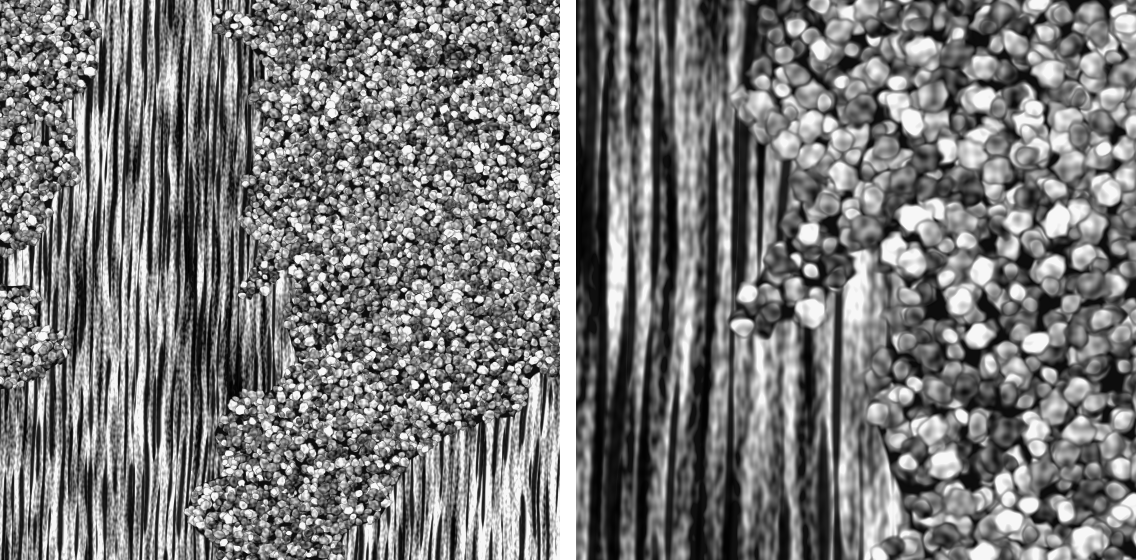
Left, the full canvas; right, a detail of the centre.
A WebGL 1 fragment shader for this texture:

```glsl
precision highp float;
// Patches of coarse grit lying on weathered, deeply grooved wood, in greys.
// Wood is stretched gradient noise cut by tapering grooves; grit is painted as
// layers of small shaded pebbles, kept only where a patch field is positive.

uniform vec2 u_resolution;

const float GRAINS = 58.0;         // pebble cells across the canvas
const float GRAIN_SOFTNESS = 0.11; // edge blur, in cells
const float SHADOW = 0.5;          // darkness around each pebble
const float GAP_TONE = 0.05;       // between pebbles
const float WOOD_TONE = 0.66;
const float GROOVE_DEPTH = 0.88;
const float GROOVES = 62.0;        // groove columns across the canvas
const vec2 STREAK_SCALE = vec2(62.0, 5.0);
const vec2 FIBRE_SCALE = vec2(150.0, 11.0);
const vec2 SPECKLE_SCALE = vec2(250.0, 120.0);
const vec2 LIGHT = vec2(-0.5, 0.85);

vec2 hash2(vec2 p) {
  vec3 h = fract(p.xyx * vec3(0.1031, 0.1030, 0.0973));
  h += dot(h, h.yzx + 33.33);
  return fract((h.xx + h.yz) * h.zy);
}

float cornerSlope(vec2 corner, vec2 offset) {
  float angle = 6.2832 * hash2(corner).x;
  return dot(vec2(cos(angle), sin(angle)), offset);
}

float gradientNoise(vec2 p) {
  vec2 i = floor(p), f = fract(p);
  vec2 u = f * f * f * (f * (f * 6.0 - 15.0) + 10.0);
  vec2 e = vec2(1.0, 0.0);
  return mix(mix(cornerSlope(i, f), cornerSlope(i + e, f - e), u.x),
             mix(cornerSlope(i + e.yx, f - e.yx),
                 cornerSlope(i + 1.0, f - 1.0), u.x), u.y);
}

float bump(float x, float width) {
  return exp(-x * x / (width * width));
}

// Positive inside the grit: a broad band on the right, lobes on the left edge
float patchField(vec2 p) {
  float taper = smoothstep(0.4, 0.02, p.y);
  float center = mix(0.74, 0.47, taper) + 0.05 * bump(p.y - 0.43, 0.1);
  float band = mix(0.28, 0.13, taper) - abs(p.x - center);
  float lobes = 0.12 - 0.15 * bump(p.y - 0.52, 0.05)
              - 0.3 * smoothstep(0.36, 0.24, p.y) - p.x;
  float wobble = 0.14 * gradientNoise(p * 6.0 + 3.7)
               + 0.07 * gradientNoise(p * 15.0 + 8.1);
  return max(band, lobes) + wobble;
}

// Dark slits, one column each, that wander, swell and taper along their length
float grooveSet(vec2 q, float columns, float seed) {
  float x = q.x * columns;
  float column = floor(x);
  vec2 pick = hash2(vec2(column, seed));
  float along = q.y + 9.0 * pick.y;
  float wander = 0.3 * gradientNoise(vec2(column * 3.7 + 0.4, along * 7.0));
  float swell = gradientNoise(vec2(column * 5.3 + seed, along * 6.0))
              + 0.4 * gradientNoise(vec2(column * 2.9 + 0.3, along * 19.0));
  float width = 0.24 * smoothstep(-0.2, 0.35, swell);
  float d = abs(x - column - mix(0.36, 0.64, pick.x) - wander);
  return smoothstep(-0.2, 0.1, swell) * (1.0 - smoothstep(0.3 * width, width + 0.08, d));
}

float woodTone(vec2 p) {
  // Slight lean and waviness of the fibres
  vec2 q = p;
  q.x += -0.03 * p.y + 0.008 * gradientNoise(p * vec2(8.0, 5.0));
  float broad = gradientNoise(q * vec2(8.0, 1.8) + 21.3);
  float streak = gradientNoise(q * STREAK_SCALE + 47.0);
  float fibre = gradientNoise(q * FIBRE_SCALE + 11.0);
  float speckle = gradientNoise(p * SPECKLE_SCALE);
  float tone = WOOD_TONE + 0.38 * broad + 0.7 * streak
             + 0.65 * fibre + 0.42 * speckle;
  // Pale plank and dark stain
  tone += 0.13 * bump(p.x - 0.22, 0.07);
  tone -= 0.24 * bump(p.x - 0.38, 0.12) * bump(p.y - 0.38, 0.17);
  float groove = max(grooveSet(q, GROOVES, 3.6), grooveSet(q, GROOVES * 0.67, 8.4));
  return clamp(tone, 0.06, 0.97) * (1.0 - GROOVE_DEPTH * groove);
}

// Paints one rotated grid of pebbles over the tone below
float paintGrains(float below, vec2 p, float layer, float softness) {
  float turn = 0.4 + layer * 0.9;
  mat2 grid = mat2(cos(turn), sin(turn), -sin(turn), cos(turn));
  vec2 uv = grid * p * GRAINS + layer * 19.3;
  float tone = below;
  for (int j = -1; j <= 1; j++) {
    for (int i = -1; i <= 1; i++) {
      vec2 cell = floor(uv) + vec2(float(i), float(j));
      vec2 jitter = hash2(cell + layer * 37.0);
      vec2 look = hash2(cell + layer * 53.0 + 71.7);
      vec2 shape = hash2(cell + layer * 29.0 + 131.3);
      vec2 away = (uv - cell - 0.1 - 0.8 * jitter) * grid;
      float radius = mix(0.3, 0.62, shape.x);
      if (length(away) < 1.0 && patchField(p - away / GRAINS) > 0.0) {
        // Uneven oval outline
        float spin = 6.2832 * shape.y;
        vec2 axis = vec2(cos(spin), sin(spin));
        vec2 q = vec2(dot(away, axis), 1.25 * dot(away, vec2(-axis.y, axis.x)));
        float outline = gradientNoise(away * 2.4 + look * 50.0);
        float d = length(q) * (1.0 + 0.4 * outline);
        float shadow = 1.0 - smoothstep(radius * 0.8, radius * 1.35, d);
        float cover = 1.0 - smoothstep(radius - softness, radius + softness, d);
        // Mottled facet with a slightly darker rim
        float grain = mix(0.25, 1.12, look.x) * mix(0.75, 1.0, layer * 0.5);
        grain += 0.15 * dot(away, LIGHT) / radius;
        grain += 0.5 * gradientNoise(p * 150.0 + look * 40.0);
        grain *= 1.0 - 0.22 * smoothstep(0.7 * radius, radius, d);
        tone = mix(tone * (1.0 - SHADOW * shadow), clamp(grain, 0.04, 0.97), cover);
      }
    }
  }
  return tone;
}

void main() {
  float size = min(u_resolution.x, u_resolution.y);
  vec2 p = gl_FragCoord.xy / size;
  float softness = max(GRAIN_SOFTNESS, GRAINS / size);
  float tone = mix(woodTone(p), GAP_TONE, smoothstep(-0.003, 0.005, patchField(p)));
  for (int layer = 0; layer < 3; layer++) {
    tone = paintGrains(tone, p, float(layer), softness);
  }
  gl_FragColor = vec4(vec3(clamp(tone, 0.0, 1.0)), 1.0);
}
```
